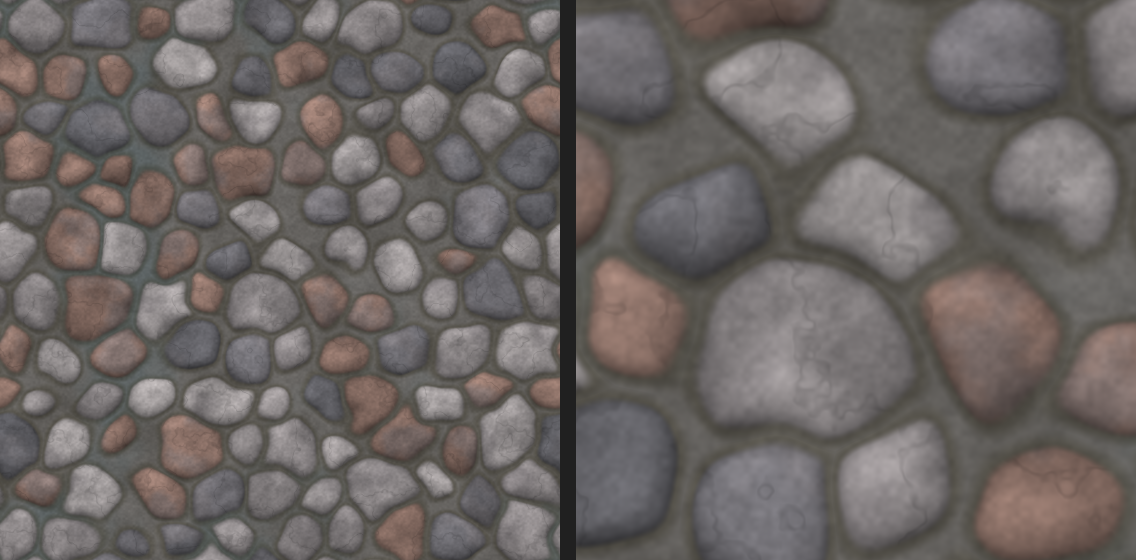
Left, the full canvas; right, a detail of the centre.
A three.js fragment shader for this texture:

```glsl
// River pebbles set in mortar: one superellipse per jittered grid cell, pushed
// apart by a smooth Voronoi border, then shaded as soft domes lit from above.
// The grid and every noise layer wrap, so the square tiles.

varying vec2 vUv;

const vec2 CELLS = vec2(10.0, 12.0); // even row count keeps the stagger seamless
const float UNITS = 11.0;            // distance units across the canvas

vec4 hash4(vec2 p) {
  vec4 q = fract(p.xyxy * vec4(0.1031, 0.1030, 0.0973, 0.1099));
  q += dot(q, q.wzxy + 33.33);
  return fract((q.xxyz + q.yzzw) * q.zywx);
}

// Two channels of value noise that wrap after a whole number of lattice steps
vec2 noise(vec2 uv, float period) {
  vec2 p = uv * period;
  vec2 i = floor(p);
  vec2 f = fract(p);
  f = f * f * (3.0 - 2.0 * f);
  vec2 a = hash4(mod(i, period) + period).xy;
  vec2 b = hash4(mod(i + vec2(1.0, 0.0), period) + period).xy;
  vec2 c = hash4(mod(i + vec2(0.0, 1.0), period) + period).xy;
  vec2 d = hash4(mod(i + 1.0, period) + period).xy;
  return mix(mix(a, b, f.x), mix(c, d, f.x), f.y);
}

float fbm(vec2 uv, float period) {
  float sum = 0.0;
  float gain = 0.5;
  for (int i = 0; i < 5; i++) {
    sum += gain * noise(uv, period).x;
    period *= 2.0;
    gain *= 0.5;
  }
  return sum / 0.97;
}

float smoothMax(float a, float b, float k) {
  float h = max(k - abs(a - b), 0.0) / k;
  return max(a, b) + h * h * k * 0.25;
}

// Approximate distance to the rotated superellipse owned by one cell
float pebble(vec2 p, vec2 id) {
  vec4 h = hash4(mod(id, CELLS) + 7.0);
  vec2 centre = id + 0.5 + 0.5 * (h.xy - 0.5);
  centre.x += 0.5 * mod(id.y, 2.0) - 0.25;
  vec2 q = (p - centre) * UNITS / CELLS;
  float angle = (h.z - 0.5) * 2.6;
  float c = cos(angle);
  float s = sin(angle);
  q = vec2(c * q.x + s * q.y, c * q.y - s * q.x);
  float aspect = mix(0.58, 1.0, fract(h.z * 7.3 + h.w * 5.1));
  vec2 radii = mix(0.4, 0.77, h.w) * vec2(1.0, aspect);
  q = pow(abs(q / radii), vec2(2.4));
  return (pow(q.x + q.y, 1.0 / 2.4) - 1.0) * sqrt(radii.x * radii.y);
}

// x: signed distance to the nearest stone, yz: its cell
vec3 stones(vec2 uv) {
  vec2 wobble = noise(uv, 24.0) - 0.5;
  vec2 p = (uv + wobble * 0.2 / UNITS) * CELLS;
  vec2 base = floor(p);
  vec2 owner = base;
  float nearest = 1e3;
  for (int y = -2; y <= 2; y++)
    for (int x = -2; x <= 2; x++) {
      vec2 id = base + vec2(float(x), float(y));
      float d = pebble(p, id);
      if (d < nearest) { nearest = d; owner = id; }
    }
  // Keep a mortar gap between the owner and each neighbour
  float shape = nearest;
  for (int y = -2; y <= 2; y++)
    for (int x = -2; x <= 2; x++) {
      vec2 id = base + vec2(float(x), float(y));
      if (any(notEqual(id, owner)))
        shape = smoothMax(shape, (nearest - pebble(p, id)) * 0.5 + 0.05, 0.12);
    }
  return vec3(shape, mod(owner, CELLS));
}

vec3 stoneColor(vec2 cell, float mottle, float patches) {
  vec4 h = hash4(cell + 53.0);
  vec3 grey = mix(vec3(0.51, 0.49, 0.495), vec3(0.62, 0.60, 0.60), h.y);
  vec3 slate = mix(vec3(0.36, 0.36, 0.38), vec3(0.45, 0.44, 0.46), h.y);
  vec3 clay = mix(vec3(0.49, 0.395, 0.36), vec3(0.58, 0.47, 0.43), h.y);
  vec3 color = h.x < 0.25 ? slate : (h.x > 0.71 ? clay : grey);
  color = mix(color, vec3(0.46, 0.44, 0.45), 0.5 * smoothstep(0.5, 0.72, patches));
  return color * (1.0 + 0.6 * (mottle - 0.5));
}

void main() {
  vec3 stone = stones(vUv);
  float d = stone.x;
  float e = 0.03;
  vec2 slope = vec2(stones(vUv + vec2(e / UNITS, 0.0)).x,
                    stones(vUv + vec2(0.0, e / UNITS)).x) - d;
  slope = clamp(slope / e, -1.5, 1.5);

  // Surface detail shared by stone and mortar
  float mottle = fbm(vUv, 22.0);
  float patches = fbm(vUv.yx, 14.0);
  float relief = mottle - fbm(vUv + vec2(-0.001, 0.003), 22.0);
  float grain = noise(vUv, 230.0).x - 0.5;
  float crack = 1.0 - smoothstep(0.0, 0.025, abs(patches - 0.47));

  // Stones: dome normal, light from above, darker rims
  float rim = 1.0 - clamp(-d / 0.26, 0.0, 1.0);
  vec3 normal = normalize(vec3(slope * rim * 1.2, 1.0));
  float light = dot(normal, normalize(vec3(-0.15, 0.6, 0.8))) / 0.79;
  vec3 pebbles = stoneColor(stone.yz, mottle, patches) * mix(1.0, light, 0.33);
  pebbles *= (1.0 - 0.2 * smoothstep(-0.1, 0.02, d)) * (1.0 - 0.09 * crack);

  // Mortar: olive near the stones, teal stains, shadow under each stone
  vec3 mortar = mix(vec3(0.33, 0.32, 0.305), vec3(0.45, 0.44, 0.43), mottle);
  mortar = mix(mortar, vec3(0.36, 0.41, 0.425), 0.6 * smoothstep(0.5, 0.72, fbm(vUv, 5.0)));
  float contact = 1.0 - smoothstep(0.0, 0.13, d);
  mortar *= mix(vec3(1.0), vec3(0.84, 0.83, 0.77), contact);
  mortar *= 1.0 - 0.12 * contact * clamp(-slope.y, 0.0, 1.0);

  vec3 color = mix(pebbles, mortar, smoothstep(-0.035, 0.03, d));
  color *= 1.0 + 0.45 * relief + 0.09 * grain;
  gl_FragColor = vec4(color, 1.0);
}
```
